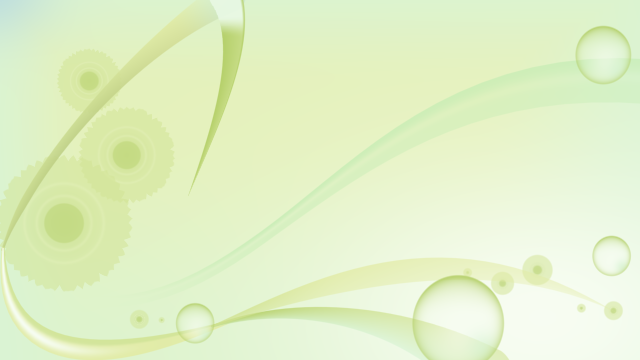
This background is drawn by a WebGL 2 fragment shader. Its source:

```glsl
#version 300 es
precision highp float;
// Spring backdrop: translucent ribbons, ragged rosettes and bubbles on pale green.
// Ribbons are offsets from Bezier spines; the rest are radial shapes.
// Units: canvas height = 1, origin lower left.
uniform vec2 u_resolution;
out vec4 fragColor;

const vec3 CREAM = vec3(.895, .945, .735);
const vec3 MINT = vec3(.85, .955, .835);
const vec3 SKY = vec3(.73, .86, .88);
const vec3 WHITE = vec3(.975, .992, .955);
const vec3 STRAW = vec3(.885, .92, .64);
const vec3 LEAF = vec3(.82, .89, .58);
const vec3 MOSS = vec3(.69, .8, .38);
const vec3 WAVE = vec3(.765, .925, .7);
const float CURVE_STEPS = 28.;
const float TEETH = 46.;
const float RAGGED = .22;
const float PI = 3.1416;

// Centre and radius; the large rosettes are ragged
const vec3 ROSETTES[10] = vec3[10](
  vec3(.248, .775, .09), vec3(.352, .569, .134), vec3(.178, .38, .19),
  vec3(.387, .113, .026), vec3(.449, .111, .008), vec3(1.299, .243, .012),
  vec3(1.396, .213, .032), vec3(1.493, .25, .042), vec3(1.615, .144, .012),
  vec3(1.704, .137, .026));
const vec3 BUBBLES[4] = vec3[4](vec3(1.676, .847, .077), vec3(1.699, .289, .053),
  vec3(.542, .102, .053), vec3(1.273, .102, .127));

float corner(vec2 cell, vec2 offset) {
  float a = 2. * PI * fract(sin(dot(cell, vec2(127.1, 311.7))) * 4375.5);
  return dot(vec2(cos(a), sin(a)), offset);
}

float gradientNoise(vec2 p) {
  vec2 i = floor(p), f = p - i, w = f * f * (3. - 2. * f), e = vec2(1, 0);
  return mix(mix(corner(i, f), corner(i + e, f - e), w.x),
    mix(corner(i + e.yx, f - e.yx), corner(i + 1., f - 1.), w.x), w.y);
}

vec2 bezier(mat4x2 points, float t) {
  float s = 1. - t;
  return points * vec4(s * s * s, 3. * s * s * t, 3. * s * t * t, t * t * t);
}

// Nearest curve parameter and signed distance (positive left of travel)
vec2 spine(vec2 p, mat4x2 points) {
  vec2 best = vec2(0, 9), from = points[0];
  for (float i = 0.; i < CURVE_STEPS; i++) {
    vec2 to = bezier(points, (i + 1.) / CURVE_STEPS), dir = to - from, v = p - from;
    float h = clamp(dot(v, dir) / dot(dir, dir), 0., 1.);
    float dist = length(v - dir * h);
    float side = dir.x * v.y < dir.y * v.x ? -1. : 1.;
    if (dist < abs(best.y)) best = vec2((i + h) / CURVE_STEPS, dist * side);
    from = to;
  }
  return best;
}

// Ribbon section: coverage, then position from low edge to high edge
vec2 band(float s, float lo, float hi) {
  float px = .8 / u_resolution.y;
  float cover = smoothstep(-px, px, s - lo) * smoothstep(-px, px, hi - s);
  return vec2(cover, clamp((s - lo) / max(hi - lo, .0001), 0., 1.));
}

float glow(vec2 p, vec2 center, vec2 size) {
  vec2 q = (p - center) / size;
  return exp(-dot(q, q));
}

vec3 background(vec2 p) {
  vec3 col = mix(mix(MINT, CREAM, .35), CREAM, smoothstep(0., .65, p.y));
  float border = max(smoothstep(.75, 1.08, p.y), smoothstep(1.3, 1.85, p.x));
  col = mix(col, MINT, .85 * max(border, 1. - smoothstep(-.05, .25, p.x)));
  col = mix(col, WHITE, .95 * glow(p, vec2(1.5, .12), vec2(.68, .42)));
  return mix(col, SKY, .9 * glow(p, vec2(-.03, 1.04), vec2(.17, .14)));
}

vec3 rosette(vec3 col, vec2 p, vec3 shape) {
  vec2 q = (p - shape.xy) / shape.z;
  float d = length(q), px = 1. / (u_resolution.y * shape.z);
  float tooth = abs(fract(atan(q.y, q.x) * TEETH / (2. * PI)) - .5);
  float rough = .5 + gradientNoise(q / max(d, .01) * 7. + shape.xy * 40.);
  float rim = 1. - step(.05, shape.z) * RAGGED * rough * tooth;
  col = mix(col, LEAF, .52 * smoothstep(-px, px, rim - d));
  col = mix(col, MOSS, .22 * (1. - smoothstep(0., .66, d)));
  col = mix(col, MOSS, .38 * smoothstep(-px, px, .29 - d));
  vec2 ring = (d - vec2(.4, .58)) / .025;
  return mix(col, CREAM, .4 * dot(exp(-ring * ring), vec2(1)));
}

vec3 bubble(vec3 col, vec2 p, vec3 shape) {
  vec2 q = (p - shape.xy) / (shape.z * vec2(1, 1.05));
  float d = length(q), px = 1. / (u_resolution.y * shape.z);
  vec3 glass = mix(col, WHITE, .55 * glow(q, vec2(.1, -.2), vec2(.65)));
  glass = mix(glass, MINT, .7 * glow(q, vec2(.55, -.55), vec2(.35)));
  float rim = .65 * pow(min(d, 1.), 9.) + .35 * smoothstep(.1, 1., q.y) * d;
  return mix(col, mix(glass, MOSS, min(rim, .8)), smoothstep(-px, px, 1. - d));
}

vec3 ribbons(vec3 col, vec2 p) {
  // Tall strand falling to the left
  vec2 c = spine(p, mat4x2(.637, 1.012, .382, .873, .081, .537, .007, .306));
  float w = (.011 + .035 * pow(1. - c.x, 3.)) * (1. - .7 * smoothstep(.8, 1., c.x));
  vec2 b = band(c.y, -w, w);
  vec3 tint = mix(mix(MINT, STRAW, smoothstep(0., .2, c.x)), LEAF * .96, smoothstep(.1, .6, c.x));
  col = mix(col, tint - .05 * b.y, .85 * b.x);
  // Curl hanging from the top
  c = spine(p, mat4x2(.657, 1.012, .694, .861, .59, .653, .523, .456));
  b = band(c.y, -.075 * pow(1. - c.x, 1.9), .016 * (1. - c.x * c.x * c.x));
  tint = mix(mix(MINT, WHITE, .5), mix(MOSS, LEAF, .6 * b.y), smoothstep(.12, .24, c.x));
  col = mix(col, mix(tint, MOSS, .8 * smoothstep(.88, .98, b.y)), .9 * b.x);
  // Bright sweep around the lower left
  c = spine(p, mat4x2(.009, .31, .012, -.019, .301, .005, .637, .106));
  w = sin(PI * c.x);
  b = band(c.y, -.004 - .038 * w, .004 + .014 * w);
  tint = mix(STRAW, LEAF, smoothstep(.6, .8, b.y));
  w = glow(b, vec2(1, .42), vec2(1, .24)) * (1. - smoothstep(.35, .8, c.x));
  col = mix(col, mix(tint, WHITE, w), .9 * b.x);
  // Low fan, dark at its root
  c = spine(p, mat4x2(.59, .093, .81, .167, 1.111, .132, 1.343, -.042));
  w = .003 + .035 * c.x + .045 * c.x * c.x * c.x;
  b = band(c.y, -w, w);
  w = (1. - smoothstep(0., .75, c.x)) * (.35 + .65 * b.y);
  col = mix(col, mix(mix(MINT, LEAF, b.y), MOSS, w), b.x * mix(.95, .6, c.x));
  // Long straw arc
  c = spine(p, mat4x2(.59, .093, .972, .248, 1.319, .34, 1.708, .134));
  w = .031 * pow(max(sin(PI * c.x), 0.), 1.2) + .003 * (1. - c.x);
  b = band(c.y, -w, w);
  tint = mix(LEAF, STRAW, smoothstep(0., .35, c.x));
  return mix(col, tint, b.x * mix(.95, .4, c.x) * mix(.7, 1., b.y));
}

void main() {
  vec2 p = gl_FragCoord.xy / u_resolution.y;
  vec3 col = background(p);
  // Broad mint wave
  vec2 c = spine(p, mat4x2(.255, .162, .764, .132, .995, .838, 1.806, .773));
  float w = .016 + .046 * smoothstep(.35, 1., c.x);
  vec2 b = band(c.y, -w, w);
  w = .5 + .35 * smoothstep(.55, 1., b.y) - .2 * glow(b, vec2(1, .58), vec2(2, .14));
  col = mix(col, WAVE, b.x * w * smoothstep(0., .4, c.x) * mix(1., .75, c.x));
  for (int i = 0; i < 10; i++) col = rosette(col, p, ROSETTES[i]);
  col = ribbons(col, p);
  for (int i = 0; i < 4; i++) col = bubble(col, p, BUBBLES[i]);
  fragColor = vec4(col, 1);
}
```
